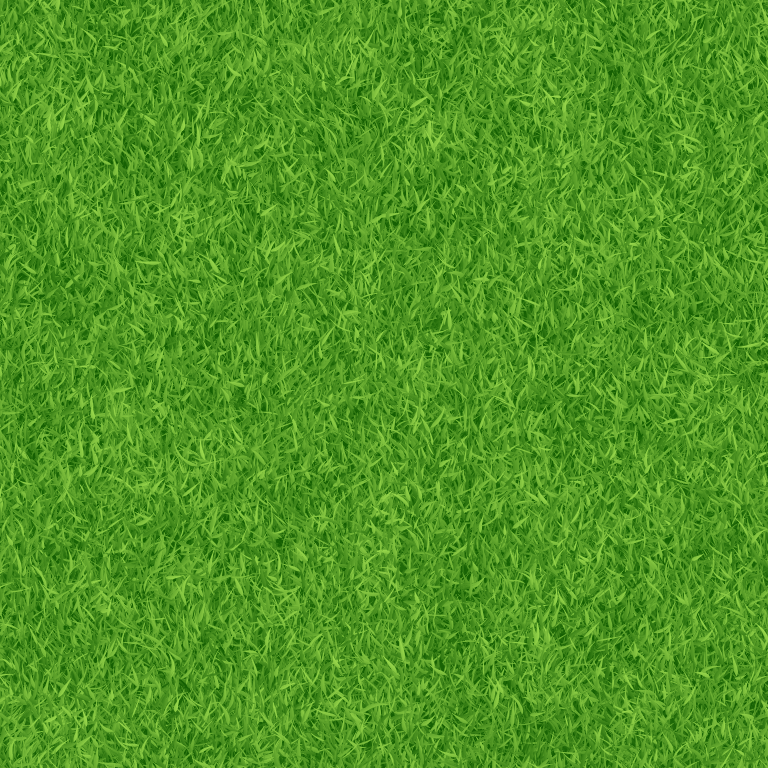
Give the GLSL for this texture, as a Shadertoy shader.

```glsl
// Dense lawn seen from above: thousands of short, tapered, slightly bent blades.
// Jittered grids of blades are painted in layers, from deep shade up to sunlit tips,
// while gradient noise varies the lean and brightness of whole patches.

const vec3  SHADE_GREEN = vec3(0.10, 0.39, 0.02);
const vec3  SUNLIT_GREEN = vec3(0.55, 0.80, 0.27);
const int   LAYERS = 24;
const float CELLS = 50.0;            // grid cells across the canvas
const vec2  HALF_LENGTH = vec2(0.40, 0.95);      // shortest, longest, in cells
const vec2  HALF_WIDTH = vec2(0.045, 0.135);     // thinnest, widest, in cells
const float LEAN_SPREAD = 1.65;      // radians to either side of upright
const float BEND = 0.22;             // curvature of a blade
const float GROUND_TONE = 0.02;      // tone below the lowest blades
const float TOP_TONE = 0.70;         // mean tone of the top layer
const float TONE_SPREAD = 0.72;      // random tone difference between blades
const float TIP_GAIN = 0.10;         // blades brighten towards their tips
const float FOLD_GAIN = 0.05;        // light and dark side of each blade
const float PATCH_SCALE = 9.0;
const float PATCH_TONE = 0.12;
const float PATCH_LEAN = 0.7;

vec4 hash4(vec3 seed) {
    vec4 h = fract(seed.xyzx * vec4(0.1031, 0.1030, 0.0973, 0.1099));
    h += dot(h, h.wzxy + 33.33);
    return fract((h.xxyz + h.yzzw) * h.zywx);
}

float cornerSlope(vec2 corner, vec2 offset) {
    float angle = 6.2832 * hash4(vec3(corner, 71.0)).x;
    return dot(vec2(cos(angle), sin(angle)), offset);
}

float gradientNoise(vec2 p) {
    vec2 i = floor(p);
    vec2 f = p - i;
    vec2 u = f * f * f * (f * (f * 6.0 - 15.0) + 10.0);
    float low = mix(cornerSlope(i, f),
                    cornerSlope(i + vec2(1, 0), f - vec2(1, 0)), u.x);
    float high = mix(cornerSlope(i + vec2(0, 1), f - vec2(0, 1)),
                     cornerSlope(i + vec2(1, 1), f - vec2(1, 1)), u.x);
    return mix(low, high, u.y);
}

// Paints one blade over the tone; q is the offset from its centre, in cells.
float paintBlade(float tone, vec2 q, vec4 shape, vec4 look,
                 float lean, float layerTone, float pixel) {
    float angle = (shape.z + shape.w - 1.0) * LEAN_SPREAD + lean;
    vec2 axis = vec2(sin(angle), cos(angle));
    float halfLength = mix(HALF_LENGTH.x, HALF_LENGTH.y, look.x);
    float along = dot(q, axis) / halfLength;
    if (abs(along) >= 1.0) return tone;

    // Curved spine, narrow foot and long pointed tip
    float across = dot(q, vec2(axis.y, -axis.x));
    across += BEND * (2.0 * look.w - 1.0) * halfLength * (along * along - 0.3);
    float taper = min(1.0, 0.8 * (1.0 - along)) * smoothstep(-1.1, -0.5, along);
    float halfWidth = mix(HALF_WIDTH.x, HALF_WIDTH.y, look.y * look.y) * taper;
    float coverage = clamp(0.5 + (halfWidth - abs(across)) / pixel, 0.0, 1.0);
    coverage *= smoothstep(0.0, 0.15, 1.0 - abs(along));

    float bladeTone = layerTone + (look.z - 0.5) * TONE_SPREAD + TIP_GAIN * along
                    + FOLD_GAIN * clamp(across / pixel, -1.0, 1.0);
    return mix(tone, bladeTone, coverage);
}

void mainImage(out vec4 fragColor, in vec2 fragCoord) {
    float side = min(iResolution.x, iResolution.y);
    vec2 uv = fragCoord / side;
    float pixel = CELLS / side;

    float tone = GROUND_TONE;
    float lean = PATCH_LEAN * gradientNoise(uv * PATCH_SCALE + 40.0);

    // Layers of blades, lowest first
    for (int layer = 0; layer < LAYERS; layer++) {
        float level = float(layer);
        float layerTone = mix(GROUND_TONE, TOP_TONE, (level + 1.0) / float(LAYERS));
        vec2 p = uv * CELLS + 8.0 * hash4(vec3(level, 5.0, 9.0)).xy;
        vec2 home = floor(p);
        for (int j = -1; j <= 1; j++)
        for (int i = -1; i <= 1; i++) {
            vec2 cell = home + vec2(i, j);
            vec4 shape = hash4(vec3(cell, level * 3.0 + 1.0));
            vec4 look = hash4(vec3(cell + 91.0, level * 3.0 + 2.0));
            tone = paintBlade(tone, p - cell - shape.xy, shape, look,
                              lean, layerTone, pixel);
        }
    }

    // Broad light and dark patches
    tone += PATCH_TONE * gradientNoise(uv * PATCH_SCALE);
    vec3 color = mix(SHADE_GREEN, SUNLIT_GREEN, clamp(tone, -0.04, 1.12));
    fragColor = vec4(color, 1.0);
}
```
